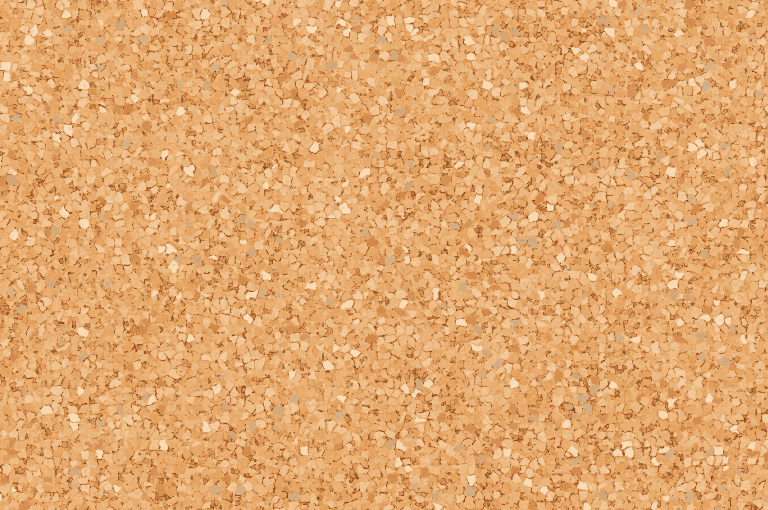
A Shadertoy shader for this texture:

```glsl
const vec3 PIT   = vec3(0.46, 0.25, 0.10);
const vec3 BARK  = vec3(0.77, 0.46, 0.22);
const vec3 TAN   = vec3(0.82, 0.57, 0.35);
const vec3 AMBER = vec3(0.89, 0.62, 0.35);
const vec3 HONEY = vec3(0.91, 0.68, 0.44);
const vec3 SAND  = vec3(0.93, 0.74, 0.53);
const vec3 CREAM = vec3(0.95, 0.80, 0.63);
const vec3 PALE  = vec3(0.98, 0.88, 0.75);
const vec3 GREY  = vec3(0.79, 0.66, 0.51);
const vec3 RUST  = vec3(0.80, 0.49, 0.23);

vec3 hash3(vec2 p) {
    vec3 q = fract(p.xyx * vec3(0.1031, 0.1030, 0.0973));
    q += dot(q, q.yxz + 33.33);
    return fract((q.xxy + q.yzz) * q.zyx);
}

float gradientNoise(vec2 p) {
    vec2 i = floor(p), f = p - i;
    vec2 u = f * f * f * (f * (f * 6.0 - 15.0) + 10.0);
    vec4 corner;
    for (int k = 0; k < 4; k++) {
        vec2 o = vec2(k & 1, k >> 1);
        float a = 6.2832 * hash3(i + o).x;
        corner[k] = dot(vec2(cos(a), sin(a)), f - o);
    }
    vec2 rows = mix(corner.xz, corner.yw, u.x);
    return 1.4 * mix(rows.x, rows.y, u.y);
}

// Irregular cells: x = distance to the border, yz = random values of the cell
vec3 grains(vec2 p, float stretch) {
    vec2 cell = floor(p), id = cell;
    float nearest = 9.0, second = 9.0;
    for (int y = -1; y <= 1; y++)
    for (int x = -1; x <= 1; x++) {
        vec2 site = cell + vec2(x, y);
        vec3 h = hash3(site);
        vec2 d = site + 0.08 + 0.84 * h.xy - p;
        float a = 6.2832 * h.z, c = cos(a), s = sin(a);
        d = mat2(c, s, -s, c) * d * vec2(stretch, 1.0 / stretch);
        d = vec2(length(d * vec2(1.0 / stretch, stretch)), max(abs(d.x), abs(d.y)));
        float dist = mix(d.x, d.y, 0.45);
        if (dist < nearest) { second = nearest; nearest = dist; id = site; }
        else second = min(second, dist);
    }
    return vec3(second - nearest, hash3(id + 71.0).xy);
}

float ramp(float a, float b, float t) {
    return clamp((t - a) / (b - a), 0.0, 1.0);
}

// Cork tones from dark pits to cream
vec3 corkColour(float t) {
    vec3 c = mix(PIT, BARK, ramp(-0.25, 0.03, t));
    c = mix(c, TAN, ramp(0.03, 0.11, t));
    c = mix(c, AMBER, ramp(0.11, 0.23, t));
    c = mix(c, HONEY, ramp(0.23, 0.47, t));
    c = mix(c, SAND, ramp(0.47, 0.76, t));
    return mix(c, CREAM, ramp(0.76, 0.97, t));
}

void mainImage(out vec4 fragColor, in vec2 fragCoord) {
    vec2 uv = fragCoord / iResolution.y;
    vec2 warp = vec2(gradientNoise(uv * 85.0), gradientNoise(uv * 85.0 + 40.0));
    vec2 p = uv + 0.0035 * warp;
    float mottle = gradientNoise(uv * 150.0 + 9.0);
    float broad = gradientNoise(uv * 4.0) + gradientNoise(uv * 11.0 + 5.0);

    // Fine crumbs with dark gaps
    vec3 crumb = grains(p * 112.0 + 17.0, 1.15);
    float crumbGap = 1.0 - smoothstep(0.0, 0.35, crumb.x);
    float crumbTone = 0.10 + 0.72 * crumb.y - 0.22 * crumbGap;

    // Larger chips lying among the crumbs
    vec3 chip = grains(p * 58.0, 1.25);
    float present = step(0.30, chip.z);
    float cover = present * smoothstep(0.06, 0.28, chip.x);
    float chipTone = 0.30 + 0.66 * chip.y;
    float seam = present * (1.0 - smoothstep(0.0, 0.16, chip.x));
    float tone = mix(crumbTone - 0.12 * seam, chipTone, cover);
    tone += 0.15 * mottle + 0.05 * broad + 0.04 * (uv.y - 0.5);
    vec3 colour = corkColour(tone);

    // Rare pale, grey and rusty chips
    colour = mix(colour, PALE, 0.85 * cover * step(0.965, chip.z));
    colour = mix(colour, GREY, 0.75 * cover * step(0.30, chip.z) * step(chip.z, 0.325));
    colour = mix(colour, RUST, 0.70 * cover * step(0.325, chip.z) * step(chip.z, 0.355));

    // Scattered dark pits between the chips
    float pit = smoothstep(0.42, 0.72, gradientNoise(uv * 105.0 + 63.0));
    colour = mix(colour, PIT, 0.65 * pit * (1.0 - 0.85 * cover));

    fragColor = vec4(colour, 1.0);
}
```
